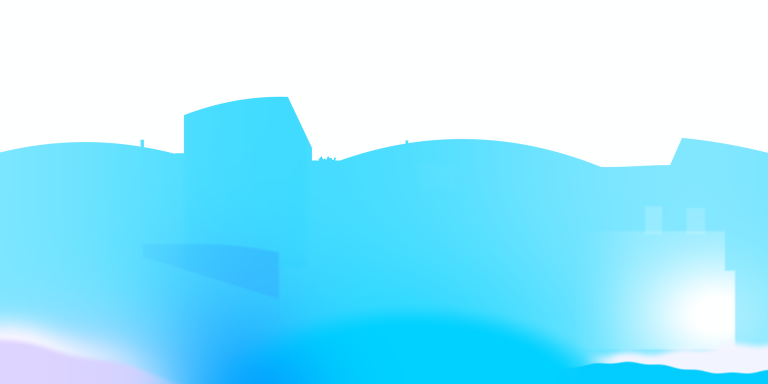
A Shadertoy shader for this texture map:

```glsl
// Draws a cyan silhouette of hills and houses under a white sky, with soft glows near the ground.
const vec3 SKY      = vec3(0.995, 1.0, 1.0);
const vec3 CYAN     = vec3(0.25, 0.86, 1.0);
const vec3 PALE     = vec3(0.48, 0.90, 1.0);
const vec3 DEEP     = vec3(0.0, 0.82, 1.0);
const vec3 BLUE     = vec3(0.0, 0.63, 1.0);
const vec3 SHADE    = vec3(0.20, 0.70, 1.0);
const vec3 LAVENDER = vec3(0.85, 0.81, 1.0);
const vec3 MIST     = vec3(0.97, 0.96, 1.0);
const float HILL_CURVE = 0.555;
const float PI = 3.14159265;

// Signed helpers are positive inside their shape.
float hill(vec2 p, vec2 peak) {
    float d = p.x - peak.x;
    return peak.y - HILL_CURVE * d * d - p.y;
}

float box(vec2 p, vec2 lo, vec2 hi) {
    vec2 d = min(p - lo, hi - p);
    return min(d.x, d.y);
}

float glow(vec2 p, vec2 center, vec2 radius) {
    vec2 d = (p - center) / radius;
    return exp(-dot(d, d));
}

float fill(float d, float soft) {
    return smoothstep(-soft, soft, d);
}

float skyline(vec2 p) {
    float land = max(hill(p, vec2(0.221, 0.630)), hill(p, vec2(1.203, 0.638)));
    land = max(land, 0.565 + 0.005 * smoothstep(1.58, 1.74, p.x) - p.y);
    land = max(land, box(p, vec2(0.455, 0.0), vec2(0.49, 0.601)));
    land = max(land, box(p, vec2(0.78, 0.0), vec2(0.885, 0.582)));

    // Tall house with a curved roof and a sloping right side
    float roof = 0.748 - 0.76 * pow(p.x - 0.73, 2.0) - p.y;
    float gable = (0.75 - p.x + (0.747 - p.y) * 0.473) * 0.9;
    float house = min(min(roof, gable), min(p.x - 0.479, 0.8125 - p.x));
    land = max(land, house);

    // Roof at the right border
    float d = p.x - 1.776;
    float rightRoof = 0.641 - 0.1 * d - 0.33 * d * d - p.y;
    land = max(land, min(rightRoof, (p.x - 1.745 - (p.y - 0.57) * 0.44) * 0.9));

    // Bushes and two chimney posts
    float leaves = 0.588 + 0.003 * sin(p.x * 310.0) + 0.002 * sin(p.x * 730.0);
    land = max(land, min(leaves - p.y, 0.022 - abs(p.x - 0.852)));
    land = max(land, box(p, vec2(0.366, 0.5), vec2(0.375, 0.636)));
    return max(land, box(p, vec2(1.056, 0.5), vec2(1.063, 0.634)));
}

vec3 landColor(vec2 p, float px) {
    // Broad horizontal tint, repeating across the border
    float pale = 0.5 - 0.5 * cos(PI * (p.x - 0.8));
    float wall = fill(box(p, vec2(0.479, 0.3), vec2(0.8, 0.8)), 0.012);
    vec3 c = mix(CYAN, PALE, pale + 0.12 * (1.0 - wall));
    c = mix(c, PALE, 0.1 * fill(box(p, vec2(1.094, 0.505), vec2(1.185, 0.575)), px));

    // Low blue light and the rounded deep pool
    c = mix(c, SHADE, 0.75 * glow(p, vec2(0.60, 0.10), vec2(0.22, 0.24)));
    c = mix(c, DEEP, 0.5 * glow(p, vec2(1.1, 0.06), vec2(0.42, 0.25)));
    float pool = 1.0 - length((p - vec2(1.08, -0.06)) / vec2(0.49, 0.24));
    c = mix(c, DEEP, smoothstep(-0.15, 0.15, pool));
    c = mix(c, BLUE, 0.95 * glow(p, vec2(0.66, -0.02), vec2(0.19, 0.14)));

    // Slanted awning shadow
    float top = 0.364 - 0.5 * pow(max(p.x - 0.52, 0.0), 2.0) - p.y;
    float under = p.y - 0.33 + 0.31 * (p.x - 0.375);
    float awning = min(min(top, under), min(p.x - 0.372, 0.726 - p.x));
    float awningTone = mix(0.18, 0.6, smoothstep(0.37, 0.70, p.x));
    c = mix(c, SHADE, awningTone * fill(awning, 0.005));
    c = mix(c, SHADE, 0.12 * fill(box(p, vec2(0.6, 0.16), vec2(0.73, 0.3)), px)
        * smoothstep(0.6, 0.73, p.x));

    // Pink mist on the lower left, split by a sloping ridge
    float ridge = 0.115 - 0.16 * p.x - 0.16 * p.x * p.x + 0.005 * sin(p.x * 24.0);
    float above = max(p.y - ridge, 0.0);
    float leftFade = 1.0 - smoothstep(0.05, 0.52, p.x);
    c = mix(c, PALE, 0.5 * glow(p, vec2(0.0, 0.18), vec2(0.3, 0.15)));
    c = mix(c, LAVENDER, 0.6 * glow(p, vec2(0.22, 0.0), vec2(0.26, 0.17)));
    c = mix(c, MIST, leftFade * exp(-above * above / 0.003));
    float below = fill(ridge - p.y, 0.012);
    c = mix(c, LAVENDER, below * 0.85 * (1.0 - smoothstep(0.3, 0.55, p.x)));

    // Pale house, its chimneys and bright tower on the right
    float facade = max(box(p, vec2(1.5, 0.09), vec2(1.888, 0.398)),
                       box(p, vec2(1.5, 0.09), vec2(1.914, 0.295)));
    float facadeMask = fill(facade, 0.004);
    c = mix(c, SKY, 0.13 * facadeMask * smoothstep(1.5, 1.68, p.x));
    float stacks = max(box(p, vec2(1.68, 0.39), vec2(1.724, 0.463)),
                       box(p, vec2(1.788, 0.39), vec2(1.836, 0.458)));
    c = mix(c, SKY, 0.17 * fill(stacks, 0.004));
    float tower = glow(p, vec2(1.87, 0.18), vec2(0.20, 0.15));
    c = mix(c, SKY, min(1.0, 1.1 * tower) * mix(0.3, 1.0, facadeMask));

    // White bank above the rippled foreground
    float bankTop = 0.078 + 0.025 * smoothstep(1.65, 1.95, p.x) + 0.004 * sin(p.x * 47.0);
    float bank = fill(bankTop - p.y, 0.015) * smoothstep(1.51, 1.62, p.x);
    c = mix(c, MIST, 0.95 * bank);
    float shore = 0.042 + 0.014 * sin((p.x - 1.48) * 11.0) + 0.002 * sin(p.x * 70.0);
    float water = fill(shore - p.y, 0.003) * smoothstep(1.42, 1.52, p.x);
    return mix(c, vec3(0.01, 0.80, 1.0), water);
}

void mainImage(out vec4 fragColor, in vec2 fragCoord) {
    vec2 p = fragCoord / iResolution.xy * vec2(2.0, 1.0);
    float px = 1.0 / iResolution.y;
    vec3 color = mix(SKY, landColor(p, px), fill(skyline(p), 0.7 * px));
    fragColor = vec4(color, 1.0);
}
```
